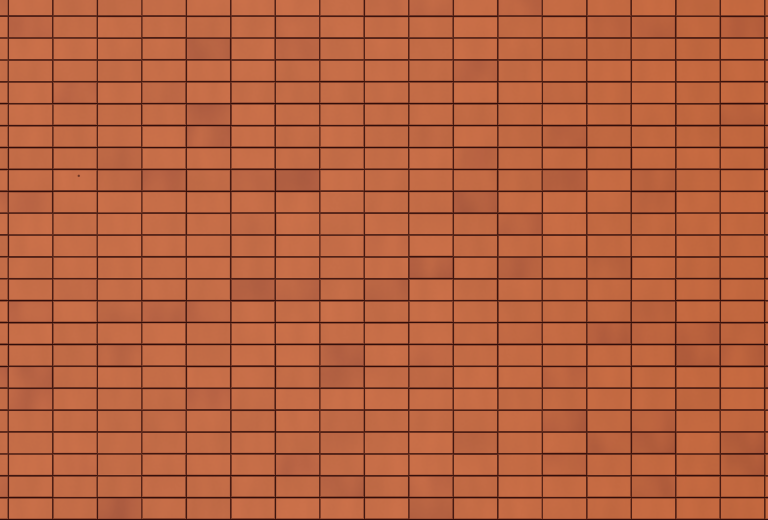
This texture is drawn by a Shadertoy shader. Its source:

```glsl
// Wall of stacked terracotta tiles with thin dark joints and mild firing variation.

#define TILE_COUNT vec2(17.26, 23.76)   // tiles across and down the canvas
#define GRID_SHIFT vec2(0.187, 0.022)   // first joints, in tiles
#define JOINT_WIDTH vec2(0.027, 0.068)  // joint thickness, in tiles
#define JOINT_WOBBLE 0.012              // joint misalignment, in tiles
#define JOINT_SOFTNESS 1.25             // edge filter size, in pixels
#define TONE_SPREAD 0.035               // brightness change between tiles
#define STREAK_AMOUNT 0.035             // brightness change inside a tile
#define MAUVE_SHARE 0.28                // share of overfired tiles
#define SPECK_SHARE 0.005               // share of tiles with a speck

const vec3 CLAY = vec3(0.772, 0.424, 0.272);
const vec3 MAUVE = vec3(0.685, 0.362, 0.248);
const vec3 JOINT = vec3(0.200, 0.055, 0.040);

float hash(vec2 p) {
    vec3 q = fract(p.xyx * vec3(0.1031, 0.1030, 0.0973));
    q += dot(q, q.yzx + 33.33);
    return fract((q.x + q.y) * q.z);
}

vec2 gradient(vec2 cell) {
    float angle = 6.2832 * hash(cell + 71.0);
    return vec2(cos(angle), sin(angle));
}

float gradientNoise(vec2 p) {
    vec2 i = floor(p), f = p - i;
    vec2 u = f * f * f * (f * (f * 6.0 - 15.0) + 10.0);
    vec2 e = vec2(1.0, 0.0);
    float low = mix(dot(gradient(i), f), dot(gradient(i + e), f - e), u.x);
    float high = mix(dot(gradient(i + e.yx), f - e.yx),
                     dot(gradient(i + 1.0), f - 1.0), u.x);
    return mix(low, high, u.y);
}

// Part of a filter window covered by a line of the given width at offset d.
float lineCoverage(float d, float width, float window) {
    float right = min(d + 0.5 * window, 0.5 * width);
    float left = max(d - 0.5 * window, -0.5 * width);
    return max(right - left, 0.0) / window;
}

vec3 tileColor(vec2 grid, vec2 uv) {
    vec2 tile = floor(grid), local = grid - tile;
    float seed = hash(tile + 5.0);

    // Overfired tiles, with the stain fading along the tile
    float mauve = smoothstep(1.0 - MAUVE_SHARE, 1.0, hash(tile + 19.0));
    float fade = 0.7 + 0.9 * gradientNoise(vec2(local.x * 1.6, local.y * 0.5) + seed * 40.0);
    vec3 color = mix(CLAY, MAUVE, clamp(mauve * fade, 0.0, 1.0));

    // Tone of each tile, soft vertical bands and fine grain
    float tone = TONE_SPREAD * (seed - 0.5);
    tone += STREAK_AMOUNT * gradientNoise(vec2(local.x * 3.0, local.y * 0.4) + seed * 90.0);
    tone += 0.012 * gradientNoise(grid * 0.6 + 13.0);
    tone += 0.008 * gradientNoise(grid * vec2(14.0, 7.0));
    color *= 1.0 + tone;

    // Warmer and deeper towards the right side
    return color * mix(vec3(1.0, 1.01, 1.03), vec3(0.985, 0.955, 0.90), smoothstep(0.4, 1.05, uv.x));
}

float speck(vec2 grid, float pixel) {
    vec2 tile = floor(grid);
    vec2 center = 0.15 + 0.7 * vec2(hash(tile + 31.0), hash(tile + 47.0));
    float d = length((grid - tile - center) * vec2(2.04, 1.0));
    float radius = 0.02 + 0.03 * hash(tile + 59.0);
    float present = step(1.0 - SPECK_SHARE, hash(tile + 83.0));
    return present * (1.0 - smoothstep(radius - 0.5 * pixel, radius + pixel, d));
}

float joints(vec2 grid, vec2 window) {
    vec2 nearest = floor(grid + 0.5), tile = floor(grid);
    vec2 upright = vec2(nearest.x, tile.y), level = vec2(tile.x, nearest.y);

    // Each joint segment is slightly displaced and varies in thickness
    vec2 wobble = vec2(hash(upright + 101.0), hash(level + 137.0)) - 0.5;
    vec2 d = grid - nearest - wobble * JOINT_WOBBLE * vec2(0.4, 1.0);
    vec2 weight = 0.9 + 0.2 * vec2(hash(upright + 149.0), hash(level + 163.0));
    weight.x *= 0.88 + 0.25 * hash(vec2(nearest.x, 7.0));
    vec2 width = JOINT_WIDTH * weight;
    return max(lineCoverage(d.x, width.x, window.x), lineCoverage(d.y, width.y, window.y));
}

void mainImage(out vec4 fragColor, in vec2 fragCoord) {
    vec2 uv = fragCoord / iResolution.xy;
    vec2 grid = uv * TILE_COUNT - GRID_SHIFT;
    vec2 pixel = TILE_COUNT / iResolution.xy;

    vec3 color = tileColor(grid, uv);
    color = mix(color, JOINT, 0.6 * speck(grid, pixel.y));
    color = mix(color, JOINT, joints(grid, pixel * JOINT_SOFTNESS));
    fragColor = vec4(color, 1.0);
}
```
